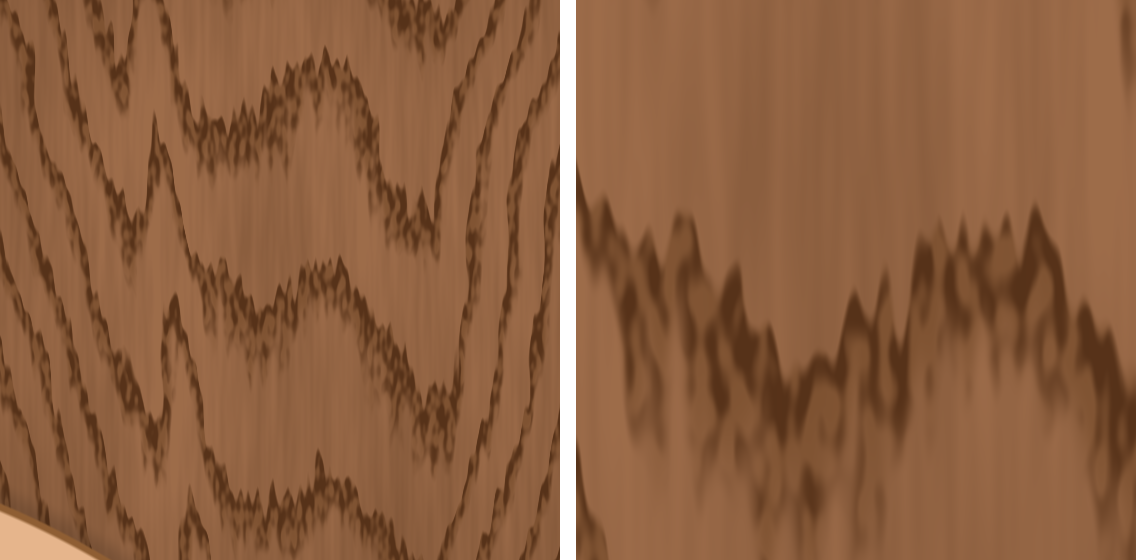
Left, the full canvas; right, a detail of the centre.
Give the GLSL for this texture, as a WebGL 2 fragment shader.

```glsl
#version 300 es
precision highp float;

#define RING_PERIOD 0.33
#define RING_JITTER 0.20
#define FIBRE_SCALE vec2(75.0, 9.0)
#define PORE_SCALE vec2(115.0, 34.0)
#define PALE_WOOD vec3(0.615, 0.422, 0.288)
#define SHADED_WOOD vec3(0.515, 0.345, 0.225)
#define RING_WOOD vec3(0.475, 0.305, 0.175)
#define PORE_WOOD vec3(0.325, 0.185, 0.090)
#define CREAM vec3(0.90, 0.71, 0.55)
#define RIM_WOOD vec3(0.56, 0.37, 0.20)

uniform vec2 u_resolution;
out vec4 fragColor;

// Unit gradient direction for a lattice cell
vec2 cellGradient(vec2 cell) {
    uvec2 q = uvec2(ivec2(cell)) * uvec2(1597u, 3571u);
    uint n = (q.x ^ q.y) * 7919u;
    n = (n ^ (n >> 15u)) * 73471u;
    n ^= n >> 13u;
    n *= 9973u;
    float angle = float((n >> 8u) & 65535u) / 65536.0 * 6.28318;
    return vec2(cos(angle), sin(angle));
}

float gradientNoise(vec2 p) {
    vec2 cell = floor(p);
    vec2 f = p - cell;
    vec2 w = f * f * f * (f * (f * 6.0 - 15.0) + 10.0);
    float a = dot(cellGradient(cell), f);
    float b = dot(cellGradient(cell + vec2(1, 0)), f - vec2(1, 0));
    float c = dot(cellGradient(cell + vec2(0, 1)), f - vec2(0, 1));
    float d = dot(cellGradient(cell + vec2(1, 1)), f - vec2(1, 1));
    return mix(mix(a, b, w.x), mix(c, d, w.x), w.y);
}

float bump(float x, float centre, float width) {
    float u = (x - centre) / width;
    return exp(-u * u);
}

// Depth of one growth ring below the top: two peaks between steep flanks
float ringDepth(float x) {
    float left = max(0.25 - x, 0.0);
    float right = max(x - 0.785, 0.0);
    float depth = 0.5 + 0.43 * (x - 0.25);
    depth -= 3.0 * left * (1.0 + left);
    depth -= 5.2 * right;
    depth -= 0.27 * bump(x, 0.295, 0.036);
    depth -= 0.15 * bump(x, 0.59, 0.085);
    return depth;
}

// Ring phase, warped gently and frayed along the fibres
float ringPhase(vec2 uv) {
    float down = 1.0 - uv.y;
    float x = uv.x - 0.1 * (down - 0.4) * (1.0 - smoothstep(0.3, 0.7, uv.x));
    x += 0.018 * smoothstep(0.7, 0.85, uv.x) * sin(down * 8.5 - 1.5);
    x += 0.022 * gradientNoise(uv * vec2(3.0, 4.5) + 7.0);
    float depth = ringDepth(x) + 0.10 * gradientNoise(uv * vec2(8.0, 3.0) + 31.0);
    float fray = gradientNoise(uv * FIBRE_SCALE)
               + 0.6 * gradientNoise(uv * FIBRE_SCALE * vec2(0.45, 0.8) + 53.0);
    return (down - depth) / RING_PERIOD + RING_JITTER * fray;
}

// Plain wood: broad shading and faint vertical streaks
vec3 plainWood(vec2 uv) {
    float shade = 0.28 + 0.55 * gradientNoise(uv * vec2(5.0, 2.0) + 3.0);
    shade += 0.42 * gradientNoise(uv * vec2(48.0, 2.5) + 11.0);
    shade += 0.30 * gradientNoise(uv * vec2(120.0, 8.0) + 19.0);
    shade += 0.45 * smoothstep(0.3, 0.75, length(uv - vec2(0.5, 0.55)));
    return mix(PALE_WOOD, SHADED_WOOD, clamp(shade, 0.0, 1.2));
}

// Lay ring colour and short dark pores over the plain wood
vec3 grain(vec2 uv) {
    float f = fract(ringPhase(uv) + 0.13);
    float ring = smoothstep(0.0, 0.07, f) * (1.0 - smoothstep(0.17, 0.42, f));
    float rim = smoothstep(0.0, 0.06, f) * (1.0 - smoothstep(0.06, 0.22, f));
    vec2 leaning = vec2(uv.x + 0.12 * uv.y * (0.5 - uv.x), uv.y);
    float pore = gradientNoise(leaning * PORE_SCALE)
               + 0.5 * gradientNoise(leaning * PORE_SCALE * vec2(0.55, 0.6) + 71.0);
    float ink = ring * smoothstep(-0.28, 0.38, pore + 0.20 * rim);
    vec3 colour = mix(plainWood(uv), RING_WOOD, 0.75 * ring);
    return mix(colour, PORE_WOOD, 0.92 * ink);
}

void main() {
    vec2 uv = gl_FragCoord.xy / u_resolution;
    vec3 colour = grain(uv);

    // Pale corner with a narrow wooden rim
    float edge = uv.y - 0.088 + 0.42 * uv.x + 0.45 * uv.x * uv.x;
    float rimMask = 1.0 - smoothstep(0.010, 0.016, edge);
    float creamMask = 1.0 - smoothstep(-0.005, 0.003, edge);
    colour *= 1.0 - 0.12 * (1.0 - smoothstep(0.015, 0.06, edge));
    colour = mix(colour, RIM_WOOD, rimMask);
    colour = mix(colour, CREAM, creamMask);

    fragColor = vec4(colour, 1.0);
}
```
